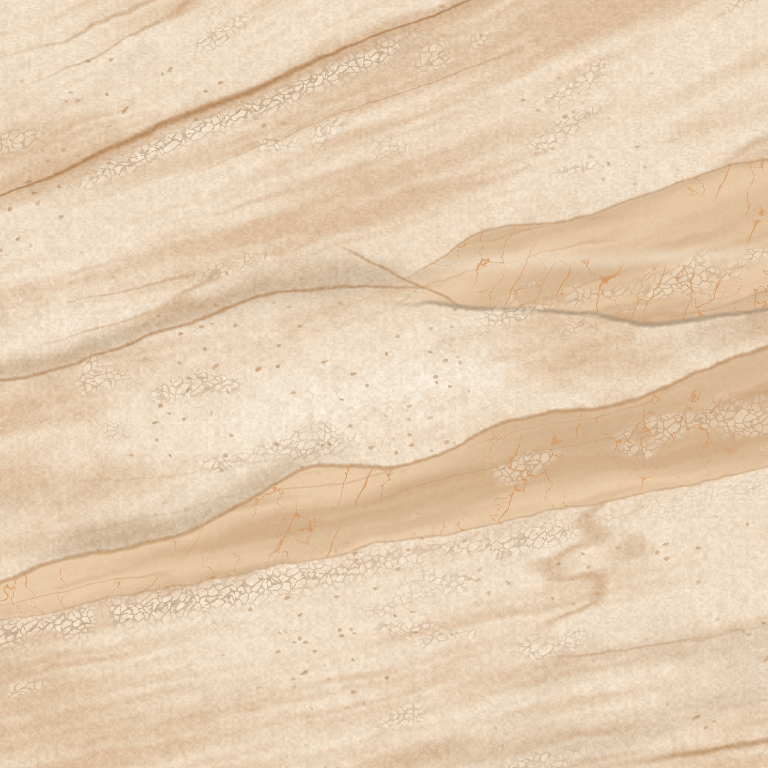
A WebGL 2 fragment shader for this texture:

```glsl
#version 300 es
precision highp float;
uniform vec2 u_resolution;
out vec4 fragColor;

const vec3 CREAM = vec3(.945, .87, .775);
const vec3 IVORY = vec3(.975, .92, .845);
const vec3 SAND = vec3(.87, .75, .625);
const vec3 TAN = vec3(.88, .735, .58);
const vec3 UMBER = vec3(.69, .51, .34);
const vec3 GREY = vec3(.75, .655, .55);
const vec3 RUST = vec3(.83, .57, .35);

float hash(vec2 p) {
  return fract(sin(dot(p, vec2(127.1, 311.7))) * 43758.545);
}

float noise(vec2 p) {
  vec2 i = floor(p), f = fract(p);
  f = f * f * (3. - 2. * f);
  return mix(mix(hash(i), hash(i + vec2(1, 0)), f.x),
             mix(hash(i + vec2(0, 1)), hash(i + vec2(1, 1)), f.x), f.y);
}

float fbm(vec2 p) {
  float sum = 0., amp = .5;
  for (int i = 0; i < 5; i++) {
    sum += amp * noise(p);
    p = mat2(1.6, 1.2, -1.2, 1.6) * p + 7.3;
    amp *= .5;
  }
  return sum;
}

// Nearest distance, gap to the second, cell id
vec3 cells(vec2 p) {
  vec3 best = vec3(9, 9, 0);
  for (int k = 0; k < 9; k++) {
    vec2 c = floor(p) + vec2(k % 3 - 1, k / 3 - 1);
    float d = length(c + vec2(hash(c), hash(c + 31.7)) - p);
    if (d < best.x) best = vec3(d, best.x, hash(c + 71.3));
    else best.y = min(best.y, d);
  }
  return vec3(best.x, best.y - best.x, best.z);
}

float stroke(float d, float width, float px) {
  return 1. - smoothstep(0., max(width, px), abs(d));
}

float span(float x, float a, float b, float soft) {
  return smoothstep(a - soft, a + soft, x) * smoothstep(b + soft, b - soft, x);
}

float glow(float d, float width) {
  return exp(-d * d / (width * width));
}

// Layers that get finer across the bedding
float strata(vec2 q) {
  return .45 * noise(q * vec2(2, 15)) + .33 * noise(q * vec2(4, 47) + 5.)
       + .22 * noise(q * vec2(9, 130) + 9.);
}

// Thin contour lines along the bedding
float seams(vec2 q, float px) {
  float n = noise(q * vec2(2.2, 19) + 3.) + .15 * noise(q * vec2(12, 50));
  return stroke(n - .57, .05, px * 20.) * smoothstep(.4, .7, noise(q * vec2(5, 9)));
}

vec3 smoothBed(vec2 q, float px) {
  vec3 col = mix(TAN * .93, vec3(.915, .795, .655), smoothstep(.25, .72, strata(q)));
  return mix(col, UMBER, .28 * seams(q * 1.4 + 4., px));
}

void main() {
  vec2 uv = gl_FragCoord.xy / u_resolution;
  float px = 1. / min(u_resolution.x, u_resolution.y), x = uv.x;
  float cloud = fbm(uv * vec2(4, 7));
  float rough = fbm(uv * vec2(14, 18) + 20.) - .5;
  float fine = fbm(uv * 60.) - .5;
  float y = uv.y + .016 * rough + .003 * fine;

  // Bedding steepens toward the top
  float slope = mix(.23, .42, smoothstep(.5, .95, uv.y - .15 * x));
  vec2 q = vec2(x, y - slope * (x - .5) + .03 * (cloud - .5));
  float heart = span(uv.y - .2 * x, .25, .52, .05);
  float layer = mix(strata(q), fbm(uv * vec2(11, 24)), .5 * heart);
  vec3 col = mix(SAND, CREAM, smoothstep(.2, .68, layer + .35 * (cloud - .45)));
  col = mix(col, UMBER, .34 * seams(q, px) * (1. - .6 * heart));
  col = mix(col, GREY, .25 * smoothstep(.55, .8, fbm(q * vec2(4, 13) + 40.)));

  // Pale clotted heart
  vec3 clot = cells(uv * vec2(38, 50) + 3. * rough + 2. * fine);
  float pale = glow(y - .395 - .19 * x, .055) * span(x, .25, .95, .15)
             + .8 * glow(length(uv * vec2(.6, 1) - vec2(.03, .6)), .06);
  pale *= smoothstep(.28, .6, cloud + .5 * rough);
  col = mix(col, IVORY, pale * (.45 + .5 * smoothstep(.05, .3, clot.y)));

  // Lower smooth bed with a grey crest
  float crest = y - (.24 + .3 * x + .025 * glow(x - .42, .07) + .008 * sin(x * 21.));
  float foot = y - (.19 + .2 * x);
  float lowBed = smoothstep(-.002, .002, foot) * smoothstep(.002, -.002, crest);
  col = mix(col, GREY, .5 * glow(crest - .012, .02) * span(x, .08, .42, .08));
  col = mix(col, smoothBed(q, px), .92 * lowBed);
  col = mix(col, TAN * .91, .55 * lowBed * glow(crest + .025, .03) * smoothstep(.4, .75, x));
  col = mix(col, UMBER, .55 * stroke(crest, .005, px) + .35 * stroke(foot, .003, px));

  // Upper smooth bed and its folded tail
  float right = smoothstep(.48, .6, x);
  float roof = y - (.61 + .19 * smoothstep(.45, 1.05, x) + .045 * glow(x - .62, .1));
  float base = y - (.6 - .02 * glow(x - .85, .1));
  float highBed = smoothstep(-.003, .003, base) * smoothstep(.006, -.006, roof) * right;
  col = mix(col, smoothBed(q + 2., px), .85 * highBed);
  col = mix(col, CREAM, .6 * highBed * glow(y - .645 - .02 * x, .012));
  float tail = y - (.5 + .125 * smoothstep(-.05, .45, x));
  float wedge = glow(tail - .012, .013 + .02 * glow(x - .42, .12)) * (1. - right);
  col = mix(col, mix(TAN * .9, GREY, noise(q * vec2(4, 60))), .65 * wedge);
  col = mix(col, UMBER, .6 * stroke(tail, .004, px) * (1. - right));
  float fold = y - .68 + .5 * (x - .44);
  col = mix(col, UMBER, .5 * stroke(fold, .004, px) * span(x, .45, .6, .02));
  col = mix(col, GREY * .85, .7 * stroke(base, .006, px) * right);
  col = mix(col, UMBER, .4 * stroke(roof, .003, px) * right);

  // Steep brown vein and corner vein
  float vein = y - (.745 + .42 * x);
  col = mix(col, TAN * .92, .6 * glow(vein + .006, .014));
  col = mix(col, UMBER, .8 * stroke(vein, .003 + .006 * glow(x - .27, .15), px));
  float corner = y + .135 - .17 * x;
  col = mix(col, UMBER, .6 * stroke(corner, .008, px) * smoothstep(.78, .92, x));

  // Gravel trails
  vec3 stone = cells(uv * vec2(95, 115) + 2. * fine);
  float trail = glow(vein + .026, .013) * span(x, .12, .55, .08)
              + glow(foot + .022, .018) * (1. - .7 * smoothstep(.3, .65, x))
              + .6 * smoothstep(.62, .74, fbm(q * vec2(7, 20) + 11.));
  trail *= smoothstep(.05, .4, noise(uv * 30.));
  vec3 pebble = mix(SAND * .9, mix(CREAM, IVORY, stone.z), smoothstep(.08, .3, stone.y));
  col = mix(col, pebble, .8 * min(trail, 1.));

  // Rust cracks across the smooth beds
  vec3 shard = cells(uv * vec2(26, 13) + 2. * rough + .5 * fine);
  float crack = stroke(shard.y, .045, px * 26.);
  crack *= smoothstep(.48, .66, noise(uv * vec2(17, 13) + 8.));
  float bed = max(lowBed, highBed);
  col = mix(col, RUST, crack * (.65 * bed + .14 * heart));

  // Pits and sandy grain
  float open = 1. - .7 * bed;
  vec3 pit = cells(uv * vec2(65, 85) + 50. + fine);
  float hole = step(.86, pit.z) * smoothstep(.28, .1, pit.x);
  col = mix(col, UMBER, .5 * hole * open * smoothstep(.4, .65, cloud + .4 * rough));
  float grain = noise(uv * 260.) + noise(uv * 430. + 17.) - 1.;
  col += (.055 * grain + .05 * fine) * vec3(.8, 1, 1.15) * open;
  fragColor = vec4(clamp(col, 0., 1.), 1);
}
```
